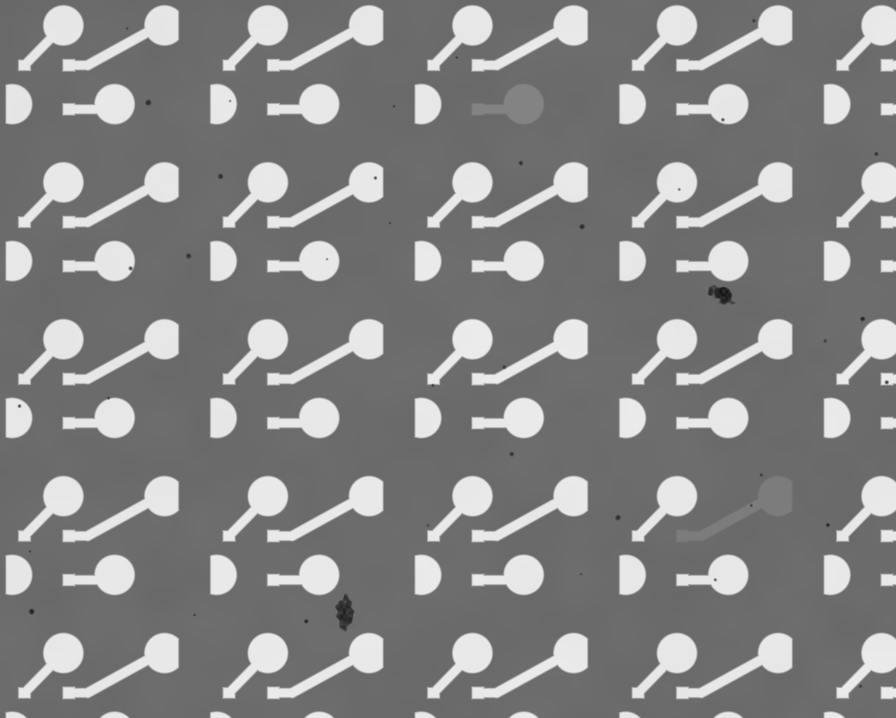
Write a Shadertoy shader that draws this pattern.

```glsl
// Grid of pale metal pads and leads on a grey wafer, with faded parts, specks and dirt.

// Layout units: the canvas is 615 units high, y runs downwards.
const float CANVAS_HEIGHT = 615.0;
const vec2 PITCH = vec2(175.2, 134.4);
const float DISC_RADIUS = 17.2;
const float LEAD_HALF_WIDTH = 4.0;

const float WAFER = 0.42;
const float METAL = 0.91;
const float DIRT = 0.13;

float hash(vec2 p) {
    return fract(sin(dot(p, vec2(127.1, 311.7))) * 43758.5);
}

float valueNoise(vec2 p) {
    vec2 i = floor(p), f = fract(p);
    f = f * f * (3.0 - 2.0 * f);
    return mix(mix(hash(i), hash(i + vec2(1, 0)), f.x),
               mix(hash(i + vec2(0, 1)), hash(i + vec2(1, 1)), f.x), f.y);
}

float disc(vec2 p, vec2 centre, float radius) {
    return length(p - centre) - radius;
}

float box(vec2 p, vec2 centre, vec2 halfSize) {
    vec2 q = abs(p - centre) - halfSize;
    return length(max(q, 0.0)) + min(max(q.x, q.y), 0.0);
}

float lead(vec2 p, vec2 a, vec2 b, float halfWidth) {
    vec2 ab = b - a;
    float t = clamp(dot(p - a, ab) / dot(ab, ab), 0.0, 1.0);
    return length(p - a - ab * t) - halfWidth;
}

float coverage(float d, float blur) {
    return 1.0 - smoothstep(-blur, blur, d);
}

// Disc with a short diagonal lead
float shortContact(vec2 p) {
    vec2 head = vec2(54.3, 21.8), foot = vec2(21.0, 55.9);
    float d = min(disc(p, head, DISC_RADIUS), lead(p, foot, head, LEAD_HALF_WIDTH));
    return min(d, box(p, foot, vec2(5.2, 4.6)));
}

// Disc cut on the right, with a long bent lead
float longContact(vec2 p) {
    vec2 head = vec2(140.9, 21.8), foot = vec2(59.0, 55.9), bend = vec2(75.0, 55.9);
    float d = max(disc(p, head, DISC_RADIUS), p.x - 153.0);
    d = min(d, lead(p, bend, head - vec2(4.0, 0.0), LEAD_HALF_WIDTH + 0.3));
    d = min(d, lead(p, foot, bend, LEAD_HALF_WIDTH));
    return min(d, box(p, foot, vec2(5.2, 5.1)));
}

// Disc cut on the left
float cutDisc(vec2 p) {
    return max(disc(p, vec2(10.4, 89.2), DISC_RADIUS), 5.0 - p.x);
}

// Disc with a level lead
float levelContact(vec2 p) {
    vec2 head = vec2(98.2, 89.2), foot = vec2(59.0, 93.6);
    float d = min(disc(p, head, DISC_RADIUS),
                  lead(p, foot, vec2(head.x, foot.y), LEAD_HALF_WIDTH));
    return min(d, box(p, foot, vec2(5.2, 5.0)));
}

// Sparse round specks, at most one in each square
float specks(vec2 p, float spacing, float chance, float blur) {
    vec2 id = floor(p / spacing);
    vec2 centre = (id + 0.1 + 0.8 * vec2(hash(id + 3.1), hash(id + 17.7))) * spacing;
    float radius = mix(0.6, 2.4, pow(hash(id + 41.3), 2.0));
    return step(hash(id + 9.2), chance) * coverage(disc(p, centre, radius), blur);
}

// Ragged oval flake of dirt
float flake(vec2 p, vec2 centre, vec2 halfSize, float angle, float blur) {
    vec2 q = p - centre;
    float c = cos(angle), s = sin(angle);
    q = vec2(c * q.x + s * q.y, c * q.y - s * q.x);
    float ragged = 0.7 * (valueNoise(p * 0.25) - 0.5);
    float d = (length(q / halfSize) - 1.0 + ragged) * min(halfSize.x, halfSize.y);
    return coverage(d, blur);
}

void mainImage(out vec4 fragColor, in vec2 fragCoord) {
    float unit = CANVAS_HEIGHT / iResolution.y;
    vec2 p = vec2(fragCoord.x, iResolution.y - fragCoord.y) * unit;
    float blur = max(1.2, 0.75 * unit);
    vec2 id = floor(p / PITCH);
    vec2 local = mod(p, PITCH);

    // Wafer with soft mottling
    float mottling = valueNoise(p / 45.0) + 0.5 * valueNoise(p / 19.0) - 0.75;
    float shade = WAFER + 0.018 * mottling;

    // Metal parts, two of which have faded
    float metal = METAL + 0.012 * (hash(id) - 0.5) + 0.01 * mottling;
    float fadedLong = all(equal(id, vec2(3, 3))) ? 1.0 : 0.0;
    float fadedLevel = all(equal(id, vec2(2, 0))) ? 1.0 : 0.0;
    float plain = min(shortContact(local), cutDisc(local));
    shade = mix(shade, metal, coverage(plain, blur));
    shade = mix(shade, mix(metal, 0.485, fadedLong), coverage(longContact(local), blur));
    shade = mix(shade, mix(metal, 0.515, fadedLevel), coverage(levelContact(local), blur));

    // Dirt on top
    float dirt = DIRT + 0.16 * (valueNoise(p * 0.4) - 0.4);
    shade = mix(shade, dirt, 0.85 * specks(p, 60.0, 0.28, blur));
    shade = mix(shade, dirt, flake(p, vec2(618, 252), vec2(10.5, 6.0), 0.45, blur));
    shade = mix(shade, dirt + 0.05, flake(p, vec2(296, 525), vec2(7.5, 12.5), 0.0, blur));

    fragColor = vec4(vec3(shade), 1.0);
}
```
